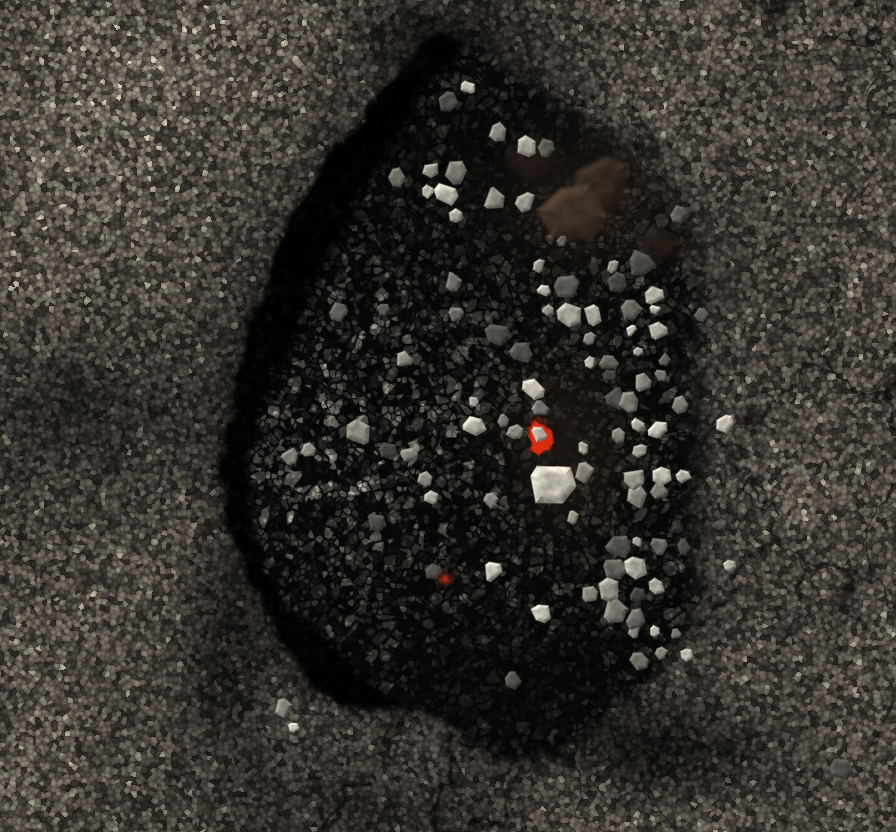
This texture is drawn by a Shadertoy shader. Its source:

```glsl
#define ASPHALT vec3(.4, .375, .335)
#define RUBBLE vec3(.6, .58, .53)
#define PEBBLE vec3(.86, .84, .78)
#define BOULDER vec3(.25, .195, .155)
#define DIRT vec3(.075, .055, .038)
#define EMBER vec3(.85, .17, .05)
#define GRAIN_SCALE 165.
#define RUBBLE_SCALE 72.
#define PEBBLE_GRID 36.
#define CRACK_SCALE 7.
#define LIGHT vec2(-.6, .8)

float hash(vec2 p) {
    vec3 q = fract(p.xyx * .1031);
    q += dot(q, q.yzx + 33.33);
    return fract((q.x + q.y) * q.z);
}
vec2 hash2(vec2 p) { return vec2(hash(p), hash(p + 47.3)); }

float blob(vec2 p, float x, float y, float w, float h) {
    vec2 d = (p - vec2(x, y)) / vec2(w, h);
    return exp(-dot(d, d));
}

// Cellular noise: nearest distance, gap to the second, cell value
vec3 cells(vec2 p) {
    vec2 base = floor(p);
    vec3 res = vec3(9, 9, 0);
    for (int k = 0; k < 9; k++) {
        vec2 id = base + vec2(k % 3 - 1, k / 3 - 1);
        float d = length(id + hash2(id) - p);
        if (d < res.x) res = vec3(d, res.x, hash(id + 91.7));
        else res.y = min(res.y, d);
    }
    return vec3(res.x, res.y - res.x, res.z);
}

// Layered sines, roughly -1 to 1
float waves(vec2 p) {
    float sum = 0., amp = .5;
    for (int i = 0; i < 5; i++) {
        sum += amp * sin(p.x + 1.6 * sin(p.y));
        p = mat2(.8, .6, -.6, .8) * p * 1.9 + 3.1;
        amp *= .58;
    }
    return sum;
}

// Faceted stone, lit on its sides
void addStone(inout vec3 col, vec2 p, vec2 centre, float radius, float seed, vec3 tint, float blur) {
    float edge = -1., light = 0.;
    for (int k = 0; k < 6; k++) {
        float a = 1.047 * (float(k) + seed) + .5 * hash(vec2(k, seed * 71.));
        vec2 n = vec2(cos(a), sin(a));
        float d = dot(p - centre, n) - radius * (.65 + .45 * hash(vec2(seed * 53., k)));
        if (d > edge) { edge = d; light = dot(n, LIGHT); }
    }
    float shade = .85 + .3 * light * smoothstep(-.5, -.1, edge / radius) + .12 * waves(p * 160.);
    col = mix(col, tint * shade, 1. - smoothstep(-blur, blur, edge));
}

// Distance from the left wall, then from the whole rim
vec2 pothole(vec2 p) {
    float dy = p.y - .42, above = max(p.y - .65, 0.), below = max(.3 - p.y, 0.);
    float wall = p.x - .268 - (dy > 0. ? .85 : 1.95) * dy * dy;
    float right = .84 - 3.2 * above * above - 4.3 * below * below;
    float bottom = .145 - .055 * smoothstep(.5, .61, p.x) + .05 * smoothstep(.68, .8, p.x);
    return vec2(wall, min(min(wall, right - p.x), p.y - bottom));
}

float pebbleDensity(vec2 p) {
    float band = blob(p, .775, p.y, .045, 1.) * smoothstep(.14, .25, p.y) * smoothstep(.69, .63, p.y);
    float d = .75 * band + .55 * blob(p, .69, .61, .08, .08) + .6 * blob(p, .56, .745, .05, .025);
    d += .55 * blob(p, .58, .86, .08, .02) + .6 * blob(p, .49, .79, .03, .014);
    d += .9 * blob(p, .825, .73, .016, .03) + .8 * blob(p, .35, .12, .016, .035);
    return d + .07 * smoothstep(.06, .12, pothole(p).y);
}

vec3 asphalt(vec2 p, float grain, float depth) {
    float tone = .93 + .12 * waves(p * 11.) + .18 * blob(p, .1, .9, .3, .25);
    tone *= 1. - .5 * blob(p, .12, .51, .18, .085);
    tone *= 1. - .55 * blob(p, .27, .21, .055, .14);
    tone *= 1. - .4 * blob(p, .44, .03, .2, .07);
    tone *= 1. - .65 * blob(p, .79, .1, .14, .055);
    tone *= 1. - .55 * blob(p, .54, .96, .13, .06);
    tone *= 1. - .45 * exp(min(depth, 0.) / .04);
    // Wandering cracks, strongest on the right and low down
    vec3 c = cells(p * vec2(1.25, .8) * CRACK_SCALE + .35 * waves(p * 24.));
    float broken = .35 + smoothstep(.6, .8, p.x) + .8 * smoothstep(.25, .1, p.y) * smoothstep(.2, .3, p.x);
    broken = min(broken, 1.) * smoothstep(-.5, .3, waves(p * 9. + 4.));
    return ASPHALT * grain * tone * (1. - .55 * broken * smoothstep(.08, 0., c.y));
}

vec3 rubble(vec2 p, float wall, float grain) {
    vec3 coarse = cells(p * RUBBLE_SCALE + .4 * waves(p * 60.)), fine = cells(p * RUBBLE_SCALE * 1.9);
    float chips = .55 * pow(coarse.z, 3.) * smoothstep(.05, .4, coarse.y);
    chips += .5 * pow(fine.z, 3.) * smoothstep(0., .4, fine.y);
    chips *= .55 + .65 * blob(p, .43, .47, .16, .2);
    chips *= 1. - .65 * blob(p, .59, .17, .15, .09);
    chips *= 1. - .75 * blob(p, .64, .8, .18, .09);
    chips *= 1. - .8 * blob(p, .67, .46, .055, .09);
    vec3 col = RUBBLE * chips * (.6 + .5 * grain) + .023;
    col += DIRT * (blob(p, .68, .46, .07, .1) + blob(p, .71, .76, .11, .08));
    // Shadow cast by the left wall
    float reach = .035 + .045 * smoothstep(.45, .6, p.y) + .04 * smoothstep(.3, .2, p.y);
    return col * mix(.1, 1., smoothstep(.6, 1.1, wall / reach));
}

void mainImage(out vec4 fragColor, in vec2 fragCoord) {
    float px = 1. / iResolution.y;
    vec2 p = fragCoord * px;
    vec3 g = cells(p * GRAIN_SCALE), col;
    float grain = (.4 + .85 * g.z) * (1.2 - .55 * g.x) + .5 * smoothstep(.96, 1., g.z);
    vec2 hole = pothole(p + .009 * vec2(waves(p * 38.), waves(p.yx * 38. + 7.)));
    float soft = mix(.007, .025, smoothstep(.45, .65, p.x) * smoothstep(.1, .3, p.y));
    col = mix(asphalt(p, grain, hole.y), rubble(p, hole.x, grain), smoothstep(-soft, soft, hole.y));
    // Brown boulders
    addStone(col, p, vec2(.644, .811), .029, .3, BOULDER * .55, .008);
    addStone(col, p, vec2(.79, .705), .024, .6, BOULDER * .6, .008);
    addStone(col, p, vec2(.721, .783), .031, .8, BOULDER * .9, .005);
    addStone(col, p, vec2(.686, .748), .039, .2, BOULDER * 1.1, .004);
    // Scattered pebbles
    for (int k = 0; k < 9; k++) {
        vec2 id = floor(p * PEBBLE_GRID) + vec2(k % 3 - 1, k / 3 - 1);
        vec2 centre = (id + .2 + .6 * hash2(id)) / PEBBLE_GRID;
        float size = mix(.22, .52, hash(id + 12.9)) / PEBBLE_GRID, seed = hash(id + 31.4);
        if (hash(id + 5.3) < pebbleDensity(centre))
            addStone(col, p, centre, size, seed, PEBBLE * mix(.35, 1., seed), px);
    }
    // Ember and larger pale stones
    float flame = blob(p, .65, .475, .018, .028) + .3 * waves(p * 130.) * blob(p, .65, .475, .04, .05);
    col = mix(col, EMBER, max(smoothstep(.4, .7, flame), .8 * blob(p, .535, .304, .006, .006)));
    addStone(col, p, vec2(.648, .478), .01, .4, PEBBLE, px);
    addStone(col, p, vec2(.665, .419), .026, .1, PEBBLE, px);
    addStone(col, p, vec2(.431, .482), .017, .7, PEBBLE * .7, px);
    addStone(col, p, vec2(.64, .534), .014, .5, PEBBLE, px);
    fragColor = vec4(clamp(col, 0., 1.), 1.);
}
```
